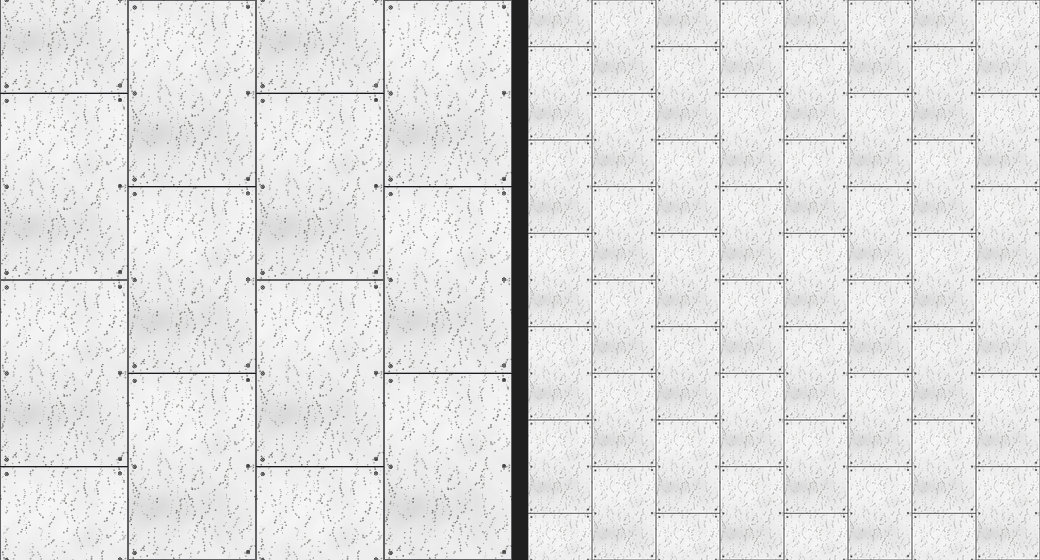
Left: one tile. Right: repeated 2 by 2.
This texture is drawn by a Shadertoy shader. Its source:

```glsl
const vec2 PANEL = vec2(1.0, 1.4587);  // panel size, in panel widths

vec3 hash(vec3 p) {
    p = fract(p * vec3(0.1031, 0.1030, 0.0973));
    p += dot(p, p.yxz + 33.33);
    return fract((p.xxy + p.yxx) * p.zyx);
}

float cover(float distance, float pixel) {
    return clamp(0.5 - distance / pixel, 0.0, 1.0);
}

// Short strings of pits, one per cell, wrapping at the panel edges
float pitStrings(vec2 p, vec2 cells, float radius, float gap, float lean, float seed, float pixel) {
    vec2 size = PANEL / cells, home = floor(p / size);
    float ink = 0.0;
    for (int j = -1; j <= 1; j++)
    for (int i = -1; i <= 1; i++) {
        vec2 cell = home + vec2(i, j), id = mod(cell, cells);
        vec3 place = hash(vec3(id, seed)), style = hash(vec3(id, seed + 31.0));
        if (place.z > 0.85) continue;
        vec2 middle = (cell + 0.15 + 0.7 * place.xy) * size;
        float angle = lean * mix(-0.6, 1.0, style.x);
        vec2 along = vec2(sin(angle), cos(angle)) * gap;
        for (int k = 0; k < 5; k++) {
            vec3 pit = hash(vec3(id, seed + 57.0 + float(k)));
            if (pit.z < 0.32) continue;
            vec2 center = middle + along * (float(k) - 2.0) + (pit.xy - 0.5) * gap * 0.8;
            float r = radius * mix(0.65, 1.2, pit.z);
            float depth = mix(0.5, 1.0, style.y) * mix(0.7, 1.0, pit.x);
            ink = max(ink, depth * cover(length(p - center) - r, pixel));
        }
    }
    return ink;
}

// Soft cloudy stains, heaviest low on the left
float stains(vec2 t) {
    vec2 a = 6.28318 * t;
    a += 0.7 * sin(a.yx * vec2(2.0, 1.0) + vec2(0.4, 2.1));
    float cloud = sin(a.x + 2.0 * a.y) + 0.6 * sin(3.0 * a.x - 2.0 * a.y + 1.3)
                + 0.4 * sin(5.0 * a.x + 4.0 * a.y + 4.0);
    vec2 band = (t - vec2(0.18, 0.28)) / vec2(0.42, 0.10);
    vec2 spot = (t - vec2(0.66, 0.6)) / vec2(0.10, 0.06);
    return 0.009 * cloud + 0.065 * exp(-dot(band, band)) + 0.028 * exp(-dot(spot, spot))
         + 0.012 * cos(6.28318 * (t.y - 0.25));
}

void mainImage(out vec4 fragColor, in vec2 fragCoord) {
    // Four columns of three panels, alternate columns shifted by half
    vec2 grid = fragCoord / iResolution.xy * vec2(4.0, 3.0);
    grid.y += 0.5 * (1.0 - mod(floor(grid.x), 2.0));
    vec2 t = fract(grid), p = t * PANEL;
    vec2 panelId = mod(floor(grid), vec2(4.0, 3.0));
    float pixel = 4.0 / iResolution.x;

    // Pale concrete with fine grain
    float grain = hash(vec3(floor(t * vec2(160.0, 233.0)), 5.0)).x - 0.5;
    float tone = 0.932 - stains(t) + 0.010 * grain;
    tone += 0.006 * (hash(vec3(panelId, 9.0)).x - 0.5);
    vec3 color = vec3(tone);

    // Slanted pits and finer upright specks
    float pits = pitStrings(p, vec2(11.0, 16.0), 0.0060, 0.021, 0.9, 3.0, pixel);
    float specks = pitStrings(p, vec2(7.0, 13.0), 0.0034, 0.022, 0.25, 17.0, pixel);
    color = mix(color, vec3(0.32, 0.32, 0.30), max(0.85 * pits, 0.65 * specks));

    // Crossed bolts: two columns of three
    for (int i = 0; i < 6; i++) {
        float side = float(i % 2), row = float(i / 2);
        vec2 q = p - vec2(mix(0.052, 0.937, side), 0.038 + 0.461 * row + 0.004 * side) * PANEL;
        float r = length(q);
        float crossArms = min(abs(q.x + q.y), abs(q.x - q.y)) * 0.7071 - 0.0024;
        float ring = abs(r - 0.0135) - 0.0018;
        color = mix(color, vec3(0.68), cover(r - 0.0145, pixel));
        color = mix(color, vec3(0.12), cover(min(ring, max(crossArms, r - 0.0145)), pixel));
    }

    // Dark joints
    vec2 edge = min(p, PANEL - p);
    color = mix(color, vec3(0.11, 0.10, 0.12), cover(min(edge.x, edge.y) - 0.0052, pixel));
    fragColor = vec4(color, 1.0);
}
```
